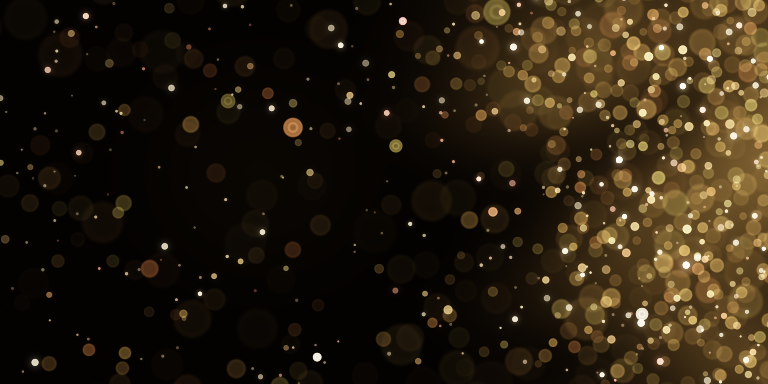
Write a Shadertoy shader that draws this background.

```glsl
// Golden bokeh: drifting discs of light that gather from black into a bright right side
#define SWARM_START 0.95
#define SWARM_FULL 1.96
#define HAZE_GAIN 0.25
#define EXPOSURE 1.2
#define RIM_GAIN 0.25
#define GOLD vec3(1.0, 0.70, 0.31)
#define AMBER vec3(1.0, 0.53, 0.26)
#define LIME vec3(0.94, 0.80, 0.34)
#define ROSE vec3(1.0, 0.58, 0.50)
#define PEARL vec3(1.0, 0.92, 0.76)
#define NIGHT vec3(0.012, 0.006, 0.002)

vec3 hash3(vec2 p) {
    vec3 q = fract(p.xyx * vec3(0.1031, 0.1030, 0.0973));
    q += dot(q, q.yxz + 33.33);
    return fract((q.xxy + q.yzz) * q.zyx);
}

float bump(float x, float center, float width) {
    float t = (x - center) / width;
    return exp(-t * t);
}

// Density of lights: 0 in the dark left, 1 at the right, with a dark central bay
float crowd(vec2 p) {
    float bay = 0.20 * bump(p.y, 0.45, 0.18) * (1.0 - smoothstep(1.3, 1.7, p.x));
    float corner = 0.16 * (1.0 - smoothstep(0.0, 0.2, p.y));
    float lobe = 0.12 * bump(p.y, 0.80, 0.20) * (1.0 - smoothstep(1.4, 1.9, p.x));
    float ripple = 0.04 * sin(9.0 * p.y + 3.0 * p.x);
    return smoothstep(SWARM_START, SWARM_FULL, p.x - bay - corner + lobe + ripple);
}

// Lens disc with a smooth edge and a faint brighter rim
float disc(float dist, float radius, float blur) {
    float soft = max(blur * radius, 0.7 / iResolution.y);
    float body = 1.0 - smoothstep(radius - soft, radius + soft, dist);
    float rim = smoothstep(0.55, 0.95, dist / radius);
    return body * (0.85 + RIM_GAIN * rim);
}

// Warm tint, paled toward pearl or rose for the sharpest lights
vec3 lightTint(float pick, float pale) {
    vec3 warm = mix(GOLD, AMBER, smoothstep(0.7, 0.95, pick));
    warm = mix(LIME, warm, smoothstep(0.08, 0.3, pick));
    vec3 bright = mix(PEARL, ROSE, smoothstep(0.6, 0.95, pick));
    return mix(warm, bright, pale);
}

// One jittered layer; chance and gain hold values for the sparse and dense sides
vec3 discLayer(vec2 p, float cell, float radius, vec2 chance, vec2 gain, float pale, float seed) {
    vec3 sum = vec3(0.0);
    vec2 home = floor(p / cell);
    for (int y = -1; y <= 1; y++) {
        for (int x = -1; x <= 1; x++) {
            vec2 id = home + vec2(x, y);
            vec3 place = hash3(id + seed);
            vec3 look = hash3(id + seed + 71.7);
            vec2 center = (id + place.xy) * cell;
            float density = crowd(center);
            float lit = step(look.x, mix(chance.x, chance.y, density));
            float size = radius * mix(0.5, 1.0, place.z);
            float power = mix(gain.x, gain.y, density) * mix(0.25, 1.2, look.z * look.z);
            float dist = length(p - center);
            float halo = 0.10 * pale * exp(-dist * dist / (3.0 * size * size));
            sum += lit * power * (disc(dist, size, 0.14) + halo) * lightTint(look.y, pale);
        }
    }
    return sum;
}

// Ringed feature light
vec3 accent(vec2 p, vec2 center, float radius, vec3 tint) {
    float dist = length(p - center);
    float ring = bump(dist / radius, 0.45, 0.14);
    return tint * disc(dist, radius, 0.1) * (0.75 + 0.5 * ring);
}

// Cloudy glow behind the discs
vec3 haze(vec2 p) {
    float cloud = 0.75 + 0.2 * sin(7.0 * p.x + 3.0 * sin(5.0 * p.y));
    cloud += 0.15 * sin(13.0 * p.y - 6.0 * p.x);
    float veil = 0.02 * bump(p.x, 0.68, 0.28) * bump(p.y, 0.55, 0.25);
    float upper = 0.09 * bump(p.x, 1.42, 0.26) * bump(p.y, 0.84, 0.20);
    float blaze = 0.26 * bump(p.x, 2.02, 0.18) * bump(p.y, 0.66, 0.30);
    float ember = 0.12 * bump(p.x, 1.85, 0.22) * bump(p.y, 0.36, 0.22);
    return GOLD * (HAZE_GAIN * crowd(p) * cloud + veil + upper + blaze + ember);
}

void mainImage(out vec4 fragColor, in vec2 fragCoord) {
    vec2 p = fragCoord / iResolution.y;
    vec3 light = NIGHT + haze(p);

    // Broad, faint discs far out of focus
    light += discLayer(p, 0.12, 0.058, vec2(0.40, 1.0), vec2(0.05, 0.16), 0.0, 3.0);
    light += discLayer(p, 0.09, 0.038, vec2(0.28, 1.0), vec2(0.08, 0.24), 0.0, 29.0);

    // Middle discs
    light += discLayer(p, 0.075, 0.026, vec2(0.10, 1.0), vec2(0.28, 0.50), 0.0, 113.0);
    light += discLayer(p, 0.065, 0.018, vec2(0.06, 0.85), vec2(0.45, 0.95), 0.0, 211.0);

    // Crisp lights and fine sparks
    light += discLayer(p, 0.07, 0.012, vec2(0.08, 0.85), vec2(1.1, 2.2), 0.25, 307.0);
    light += discLayer(p, 0.08, 0.0095, vec2(0.12, 0.75), vec2(2.4, 4.5), 0.85, 401.0);
    light += discLayer(p, 0.045, 0.004, vec2(0.16, 0.30), vec2(1.3, 2.4), 0.6, 503.0);

    // Feature lights
    light += accent(p, vec2(0.763, 0.668), 0.025, AMBER * 1.15);
    light += accent(p, vec2(1.031, 0.620), 0.017, LIME * 0.8);
    light += accent(p, vec2(0.594, 0.737), 0.019, LIME * 0.5);
    light += accent(p, vec2(1.294, 0.969), 0.035, LIME * 0.5);
    light += accent(p, vec2(1.049, 0.945), 0.010, ROSE * 3.0);
    light += accent(p, vec2(0.826, 0.070), 0.011, PEARL * 3.0);
    light += accent(p, vec2(1.672, 0.182), 0.016, PEARL * 2.6);

    fragColor = vec4(1.0 - exp(-light * EXPOSURE), 1.0);
}
```
